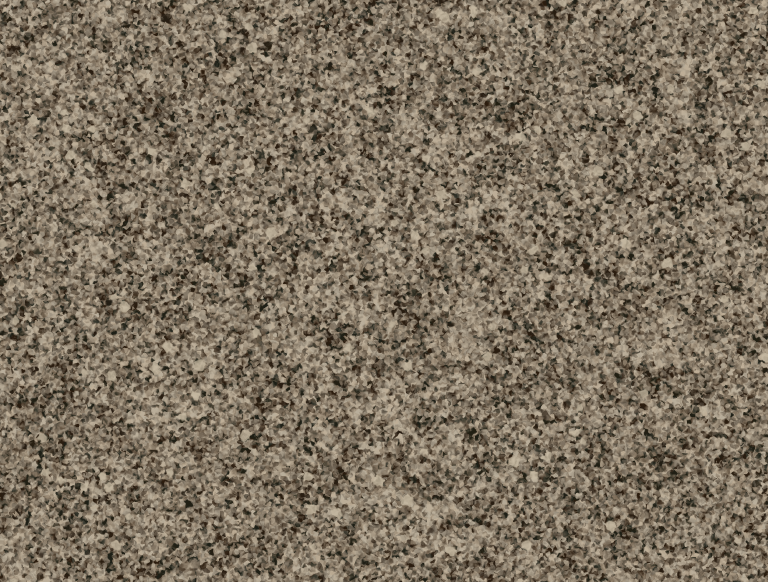
This texture is drawn by a Shadertoy shader. Its source:

```glsl
#define GRAIN_SCALE 92.0     // medium grains per canvas height
#define FLECK_SCALE 165.0    // small flecks per canvas height
#define SPECK_SCALE 235.0    // finest mottling
#define CLUSTER_SCALE 38.0   // groups of dark mineral
#define CRYSTAL_SCALE 46.0   // pale crystals
#define CRYSTAL_SHARE 0.04
#define CONTRAST 1.1
#define SAMPLES 3            // antialiasing grid per axis
#define DARK_STONE vec3(0.21, 0.16, 0.11)
#define LIGHT_STONE vec3(0.69, 0.64, 0.56)
#define PALE_CRYSTAL vec3(0.75, 0.70, 0.61)
#define GREEN_TINT vec3(-0.04, 0.008, 0.016)

vec3 hash3(vec2 p) {
    vec3 q = fract(p.xyx * vec3(0.1031, 0.1030, 0.0973));
    q += dot(q, q.yxz + 33.33);
    return fract((q.xxy + q.yzz) * q.zyx);
}

float valueNoise(vec2 p) {
    vec2 cell = floor(p), f = fract(p);
    f = f * f * (3.0 - 2.0 * f);
    float bottom = mix(hash3(cell).x, hash3(cell + vec2(1, 0)).x, f.x);
    float top = mix(hash3(cell + vec2(0, 1)).x, hash3(cell + vec2(1, 1)).x, f.x);
    return mix(bottom, top, f.y);
}

// Nearest scattered grain: x = distance, y = random tone, z = random hue
vec3 nearestGrain(vec2 p) {
    vec2 base = floor(p);
    vec3 nearest = vec3(9.0, 0.0, 0.0);
    for (int y = -1; y <= 1; y++)
    for (int x = -1; x <= 1; x++) {
        vec2 cell = base + vec2(x, y);
        float d = length(cell + hash3(cell).xy - p);
        if (d < nearest.x) nearest = vec3(d, hash3(cell + 71.7).xy);
    }
    return nearest;
}

vec3 granite(vec2 p) {
    // Ragged grain outlines
    vec2 ragged = vec2(valueNoise(p * 230.0), valueNoise(p * 230.0 + 37.0)) - 0.5;
    p += ragged * 0.005;

    // Layers of mottling, each centred on zero
    vec3 grain = nearestGrain(p * GRAIN_SCALE + 11.0);
    vec3 fleck = nearestGrain(p * FLECK_SCALE + 53.0);
    float speck = valueNoise(p * SPECK_SCALE + 5.0) - 0.5;
    float cluster = valueNoise(p * CLUSTER_SCALE) - 0.5;
    float patches = valueNoise(p * 9.0 + 19.0) - 0.5;
    float tone = 1.4 * (grain.y - 0.5) + 2.6 * (fleck.y - 0.5)
               + 2.3 * speck + 1.1 * cluster + 0.15 * patches;
    tone = clamp(tone * CONTRAST, -2.1, 2.2);

    // Skewed ramp: broad tan body with a tail of dark mineral
    float shade = 0.62 + 0.28 * tone - 0.03 * tone * tone;
    vec3 colour = mix(DARK_STONE, LIGHT_STONE, shade);

    // Greenish dark flecks and slightly rosy or sandy grains
    float darkness = 1.0 - smoothstep(0.05, 0.5, shade);
    colour += GREEN_TINT * darkness * smoothstep(0.3, 0.7, grain.z);
    colour += vec3(0.02, 0.0, -0.016) * (fleck.z - 0.4);

    // Sparse pale crystals with soft rims
    vec3 crystal = nearestGrain(p * CRYSTAL_SCALE + 29.0);
    float radius = mix(0.25, 0.5, crystal.z);
    float mask = 1.0 - smoothstep(radius - 0.1, radius + 0.06, crystal.x);
    mask *= step(1.0 - CRYSTAL_SHARE, crystal.y);
    return mix(colour, PALE_CRYSTAL + 0.07 * speck, mask * 0.85);
}

void mainImage(out vec4 fragColor, in vec2 fragCoord) {
    vec3 sum = vec3(0.0);
    for (int y = 0; y < SAMPLES; y++)
    for (int x = 0; x < SAMPLES; x++) {
        vec2 offset = (vec2(x, y) + 0.5) / float(SAMPLES) - 0.5;
        sum += granite((fragCoord + offset) / iResolution.y);
    }
    fragColor = vec4(clamp(sum / float(SAMPLES * SAMPLES), 0.0, 1.0), 1.0);
}
```
